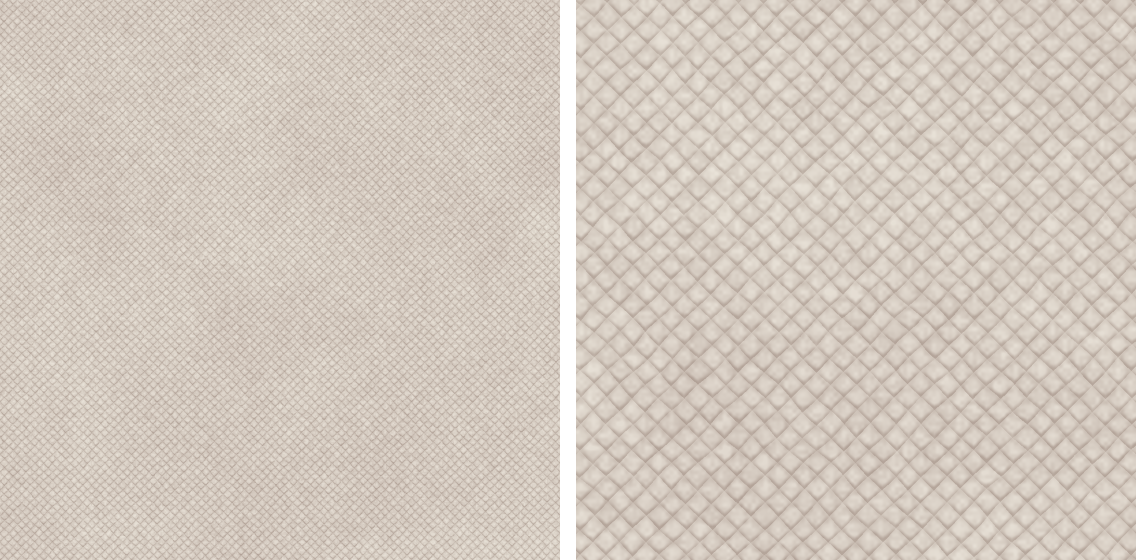
Left, the full canvas; right, a detail of the centre.
A three.js fragment shader for this texture:

```glsl
// Pale beige embossed fabric: a staggered lattice of small rounded diamonds.
// Each diamond is shaded as a dome lit from above, with a shadow on its lower
// edges; fibre grain and broad soft mottling vary the repeats.
varying vec2 vUv;

const float REPEATS = 64.0; // diamonds across and down, plus staggered rows
const vec3 SHADOW_TAUPE = vec3(0.745, 0.692, 0.650);
const vec3 LIGHT_CREAM = vec3(0.876, 0.844, 0.804);
const vec3 ROSE_TINT = vec3(-0.026, -0.034, -0.032);

// Sine-free hash, 0 to 1
float hash(vec2 p) {
  vec3 q = fract(p.xyx * 0.1031);
  q += dot(q, q.yzx + 33.33);
  return fract((q.x + q.y) * q.z);
}

float valueNoise(vec2 p) {
  vec2 cell = floor(p);
  vec2 f = fract(p);
  f = f * f * (3.0 - 2.0 * f);
  float low = mix(hash(cell), hash(cell + vec2(1.0, 0.0)), f.x);
  float high = mix(hash(cell + vec2(0.0, 1.0)), hash(cell + 1.0), f.x);
  return mix(low, high, f.y);
}

float fbm(vec2 p) {
  float sum = 0.0;
  float weight = 0.5;
  for (int i = 0; i < 4; i++) {
    sum += weight * valueNoise(p);
    p = p * 2.03 + vec2(17.3, 9.1);
    weight *= 0.5;
  }
  return sum / 0.9375;
}

// Light on one embossed diamond: 0 is deep shadow, 1 is full light
float diamondTone(vec2 uv, float repeats) {
  vec2 p = uv * repeats;
  p += 0.14 * (vec2(valueNoise(p * 0.9), valueNoise(p * 0.9 + 41.7)) - 0.5);

  // Turn the grid by 45 degrees, then find the place inside the diamond
  vec2 lattice = vec2(p.x + p.y, p.x - p.y);
  vec2 id = floor(lattice);
  vec2 d = fract(lattice) - 0.5;
  vec2 local = 0.5 * vec2(d.x + d.y, d.x - d.y);

  float radius = mix(max(abs(d.x), abs(d.y)), length(d), 0.45);
  float groove = smoothstep(0.27, 0.52, radius);
  float below = smoothstep(0.12, -0.24, local.y);
  vec2 fromGlow = local - vec2(0.0, 0.08);
  float glow = exp(-18.0 * dot(fromGlow, fromGlow));

  float variation = hash(id + 200.0) - 0.5;
  float depth = 0.85 + 0.3 * hash(id + 371.0);
  return 0.77 + 0.2 * glow + 0.16 * variation
    - depth * groove * (0.2 + 0.72 * below);
}

// Fine fibres: two scales of speckle centred on zero
float fibreGrain(vec2 uv) {
  float fine = valueNoise(uv * 410.0) - 0.5;
  float coarse = valueNoise(uv * vec2(170.0, 215.0) + 63.0) - 0.5;
  return 0.42 * fine + 0.2 * coarse;
}

void main() {
  // Four samples smooth the diamond edges
  vec2 footprint = fwidth(vUv);
  float tone = 0.0;
  for (int i = 0; i < 4; i++) {
    vec2 corner = vec2(mod(float(i), 2.0), floor(float(i) * 0.5)) - 0.5;
    tone += 0.25 * diamondTone(vUv + 0.5 * corner * footprint, REPEATS);
  }
  tone += fibreGrain(vUv);

  // Broad worn patches lean towards a darker rose
  float mottle = fbm(vUv * 7.0 + 5.0) - 0.5;
  vec3 color = mix(SHADOW_TAUPE, LIGHT_CREAM, clamp(tone, -0.25, 1.15));
  color += ROSE_TINT * mottle * 2.0;
  gl_FragColor = vec4(color, 1.0);
}
```
